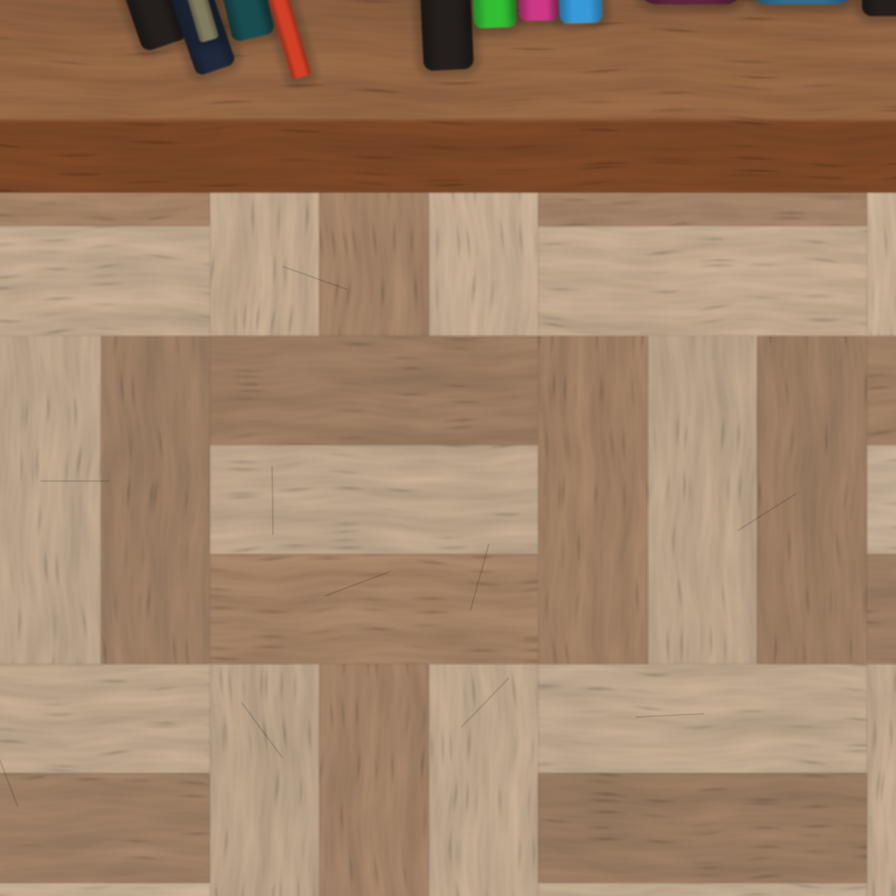
Give the GLSL for this pattern, as a WebGL 2 fragment shader.

```glsl
#version 300 es
precision highp float;

uniform vec2 u_resolution;
out vec4 fragColor;

const float BLOCK = 0.3665;                 // side of one three-plank block
const vec2 BLOCK_ORIGIN = vec2(0.2344, 0.259);
const float SHELF_BASE = 0.785;
const float SHELF_LIP = 0.866;

const vec3 PALE_WOOD = vec3(0.73, 0.64, 0.545);
const vec3 TAN_WOOD = vec3(0.61, 0.487, 0.385);
const vec3 SHELF_TOP = vec3(0.57, 0.395, 0.265);
const vec3 SHELF_FRONT = vec3(0.47, 0.27, 0.15);
const vec3 CHARCOAL = vec3(0.14, 0.12, 0.11);

float hash(vec2 p) {
    return fract(sin(dot(p, vec2(127.1, 311.7))) * 43758.55);
}

vec2 hash2(vec2 p) {
    return vec2(hash(p), hash(p + 19.7));
}

// Cellular noise: distance to the nearest point, and that point's random id
vec2 cellular(vec2 p) {
    vec2 base = floor(p);
    vec2 nearest = vec2(9.0, 0.0);
    for (int y = -1; y <= 1; y++) {
        for (int x = -1; x <= 1; x++) {
            vec2 cell = base + vec2(x, y);
            vec2 jitter = hash2(cell);
            float d = length(cell + jitter - p);
            if (d < nearest.x) nearest = vec2(d, jitter.x);
        }
    }
    return nearest;
}

// Brightness of wood whose fibres run along the first axis
float grain(vec2 p, float seed) {
    vec2 q = p + seed * vec2(7.3, 3.1);
    q.y += 0.003 * sin(q.x * 23.0) + 0.0015 * sin(q.x * 51.0 + q.y * 40.0);
    vec2 broad = cellular(q * vec2(6.0, 42.0));
    vec2 fine = cellular(q * vec2(17.0, 165.0));
    float fleck = smoothstep(0.45, 0.0, fine.x) * smoothstep(0.72, 0.95, fine.y);
    float bands = sin(q.y * 95.0 + sin(q.x * 9.0)) + sin(q.y * 211.0 + q.x * 6.0);
    return 1.0 + 0.10 * (0.45 - broad.x) + 0.07 * (fine.x - 0.45)
        + 0.012 * bands - 0.13 * fleck;
}

// Alternating blocks; the pale and tan planks swap on every other row
vec3 parquet(vec2 p) {
    vec2 grid = (p - BLOCK_ORIGIN) / BLOCK;
    vec2 block = floor(grid);
    vec2 local = fract(grid);
    bool upright = mod(block.x + block.y, 2.0) > 0.5;
    vec2 fibre = upright ? local.yx : local;
    float strip = floor(fibre.y * 3.0);
    bool tanOuter = mod(block.y, 2.0) < 0.5;
    bool tanPlank = tanOuter != (strip == 1.0);

    float seed = hash(block * 3.0 + vec2(strip, strip * 2.0 + 5.0));
    vec3 wood = tanPlank ? TAN_WOOD : PALE_WOOD;
    wood *= 1.0 + 0.07 * (seed - 0.5);
    wood += vec3(0.012, 0.0, -0.012) * (fract(seed * 17.0) - 0.5);
    wood *= grain(upright ? p.yx : p, seed);

    float side = 0.5 - abs(fract(fibre.y * 3.0) - 0.5);
    float end = 0.5 - abs(fibre.x - 0.5);
    float seam = min(side / 3.0, end) * BLOCK;
    return wood * (1.0 - 0.06 * smoothstep(0.002, 0.0, seam));
}

vec3 softParquet(vec2 p, float spread) {
    vec3 sum = vec3(0.0);
    for (int y = -1; y <= 1; y++)
        for (int x = -1; x <= 1; x++)
            sum += parquet(p + vec2(x, y) * spread);
    return sum / 9.0;
}

float segmentDistance(vec2 p, vec2 a, vec2 b) {
    vec2 ab = b - a;
    return length(p - a - ab * clamp(dot(p - a, ab) / dot(ab, ab), 0.0, 1.0));
}

float scratches(vec2 p) {
    float wear = 0.0;
    for (int i = 0; i < 10; i++) {
        vec2 start = hash2(vec2(float(i), 4.0)) * vec2(1.0, 0.78);
        float angle = 6.283 * hash(vec2(float(i), 9.0));
        vec2 stop = start + 0.075 * vec2(cos(angle), sin(angle));
        wear += smoothstep(0.0018, 0.0, segmentDistance(p, start, stop));
    }
    return min(wear, 1.0);
}

// Rounded, slanted box with a soft contact shadow
vec3 addItem(vec3 base, vec2 p, vec2 top, vec2 foot, float halfWidth, vec3 colour) {
    vec2 axis = normalize(foot - top);
    vec2 q = p - 0.5 * (top + foot);
    q = vec2(dot(q, vec2(-axis.y, axis.x)), dot(q, axis));
    float corner = 0.4 * halfWidth;
    vec2 d = abs(q) - vec2(halfWidth, 0.5 * length(foot - top)) + corner;
    float dist = length(max(d, 0.0)) + min(max(d.x, d.y), 0.0) - corner;
    float shade = 1.0 - 0.25 * smoothstep(0.3, 1.0, abs(q.x) / halfWidth);
    base *= 1.0 - 0.18 * smoothstep(0.015, 0.0, dist);
    return mix(base, colour * shade, smoothstep(0.002, -0.002, dist));
}

vec3 addItems(vec3 c, vec2 p) {
    c = addItem(c, p, vec2(0.262, 1.05), vec2(0.284, 0.958), 0.024, vec3(0.10, 0.30, 0.31));
    c = addItem(c, p, vec2(0.152, 1.05), vec2(0.186, 0.950), 0.027, CHARCOAL);
    c = addItem(c, p, vec2(0.198, 1.05), vec2(0.242, 0.922), 0.023, vec3(0.12, 0.16, 0.23));
    c = addItem(c, p, vec2(0.218, 1.01), vec2(0.234, 0.955), 0.011, vec3(0.50, 0.48, 0.36));
    c = addItem(c, p, vec2(0.297, 1.05), vec2(0.337, 0.914), 0.011, vec3(0.82, 0.25, 0.15));
    c = addItem(c, p, vec2(0.495, 1.05), vec2(0.501, 0.922), 0.028, CHARCOAL);
    c = addItem(c, p, vec2(0.550, 1.05), vec2(0.553, 0.969), 0.024, vec3(0.20, 0.74, 0.20));
    c = addItem(c, p, vec2(0.600, 1.05), vec2(0.602, 0.977), 0.022, vec3(0.80, 0.22, 0.52));
    c = addItem(c, p, vec2(0.646, 1.05), vec2(0.649, 0.974), 0.024, vec3(0.22, 0.60, 0.85));
    c = addItem(c, p, vec2(0.771, 1.15), vec2(0.771, 0.995), 0.061, vec3(0.36, 0.14, 0.24));
    c = addItem(c, p, vec2(0.895, 1.15), vec2(0.895, 0.995), 0.061, vec3(0.18, 0.42, 0.55));
    return addItem(c, p, vec2(0.990, 1.05), vec2(0.990, 0.982), 0.028, CHARCOAL);
}

void main() {
    vec2 p = gl_FragCoord.xy / u_resolution;
    vec3 colour = softParquet(p, 0.0011) * (1.0 - 0.14 * scratches(p));

    // Shelf front and top, then the things standing on it
    vec3 shelf = mix(SHELF_FRONT, SHELF_TOP, smoothstep(SHELF_LIP - 0.004, SHELF_LIP + 0.004, p.y));
    shelf *= grain(p * vec2(0.7, 0.9), 0.37) * (1.0 - 0.08 * smoothstep(0.92, 1.0, p.y));
    shelf = addItems(shelf, p);
    colour = mix(colour, shelf, smoothstep(SHELF_BASE - 0.002, SHELF_BASE + 0.002, p.y));
    fragColor = vec4(colour, 1.0);
}
```
